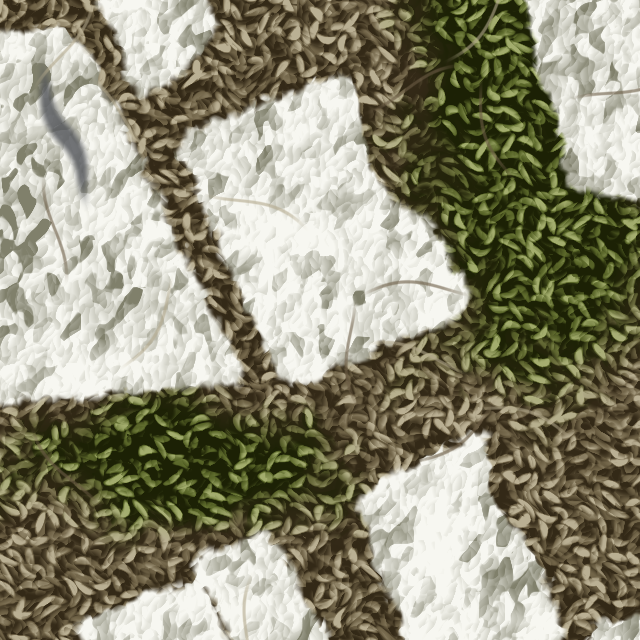
Reproduce this texture procedurally as a Shadertoy shader.

```glsl
// Weathered pale paving stones with moss and dry litter in the joints.
// Stones are rounded parallelograms; all surface grain comes from a cellular
// field of bent strokes, with layered sines for the broad variation.

// Stone centre and half extents, then tilt of its sides and of its base
const vec4 STONE[8] = vec4[8](
    vec4(0.505, 0.648, 0.160, 0.213), vec4(0.00, 0.66, 0.236, 0.29),
    vec4(0.24, 1.00, 0.08, 0.11), vec4(1.03, 0.90, 0.18, 0.22),
    vec4(0.72, 0.11, 0.118, 0.18), vec4(0.42, 0.03, 0.068, 0.135),
    vec4(0.25, -0.02, 0.11, 0.09), vec4(1.00, -0.02, 0.08, 0.06));
const vec2 TILT[8] = vec2[8](
    vec2(0.42, 0.40), vec2(0.456, 0.08), vec2(0.35, 0.70), vec2(0.25, -0.15),
    vec2(0.36, 0.48), vec2(0.50, 0.42), vec2(0.40, 0.35), vec2(0.10, 0.30));

vec2 hash2(vec2 p) {
    p = vec2(dot(p, vec2(127.1, 311.7)), dot(p, vec2(269.5, 183.3)));
    return fract(sin(p) * 43758.5);
}

mat2 rotation(float a) {
    return mat2(cos(a), -sin(a), sin(a), cos(a));
}

float layeredSines(vec2 p) {
    float sum = 0.0, amp = 0.5;
    for (int i = 0; i < 4; i++) {
        p = mat2(0.8, -0.6, 0.6, 0.8) * p * 1.7 + 1.3;
        sum += amp * sin(p.x + 1.5 * sin(p.y));
        amp *= 0.6;
    }
    return sum;
}

float blob(vec2 p, vec2 centre, vec2 radius) {
    vec2 q = (p - centre) / radius;
    return exp(-dot(q, q));
}

// Softly overlapping bent strokes: x = cover, y = tone, z = side shading
vec3 strokes(vec2 p, float turn, float spread) {
    vec2 cell = floor(p);
    vec3 sum = vec3(0.0);
    float total = 0.0;
    for (int y = -1; y <= 1; y++)
    for (int x = -1; x <= 1; x++) {
        vec2 id = cell + vec2(x, y);
        vec2 look = hash2(id + 17.0);
        vec2 q = rotation(turn + spread * (look.x - 0.5)) * (p - id - 0.15 - 0.7 * hash2(id));
        q.x += (fract(look.x * 7.0) - 0.5) * 1.4 * q.y * q.y;
        float cover = 1.0 - length(q / vec2(0.30, 0.78));
        float weight = exp(11.0 * cover);
        sum += weight * vec3(cover, look.y, clamp(q.x * 3.0, -1.0, 1.0));
        total += weight;
    }
    return sum / total;
}

// Signed distance to the nearest stone
float stoneDistance(vec2 p) {
    float nearest = 1.0;
    for (int i = 0; i < 8; i++) {
        vec2 q = p - STONE[i].xy, t = TILT[i];
        q = vec2(dot(q, vec2(cos(t.x), sin(t.x))), dot(q, vec2(-sin(t.y), cos(t.y))));
        q = abs(q) - STONE[i].zw + 0.03;
        nearest = min(nearest, length(max(q, 0.0)) + min(max(q.x, q.y), 0.0) - 0.03);
    }
    return nearest;
}

vec3 groundColour(vec2 p, float broad, float gap) {
    vec2 bent = p + 0.006 * vec2(sin(p.y * 61.0), sin(p.x * 53.0));
    vec3 leaf = strokes(bent * 42.0, -0.3, 4.2);
    vec3 litter = strokes(bent * 74.0 + 9.0, -0.3, 3.5);
    float light = smoothstep(-0.1, 0.45, leaf.x) * (0.16 + 0.75 * leaf.y) * (1.0 + 0.4 * leaf.z);
    light += 0.36 * (litter.y - 0.45) + 0.12 * litter.z;
    float moss = blob(p, vec2(0.87, 0.58), vec2(0.20, 0.18)) + blob(p, vec2(0.78, 0.90), vec2(0.15, 0.22))
               + blob(p, vec2(0.28, 0.28), vec2(0.30, 0.11));
    moss = smoothstep(0.2, 0.8, moss + 0.18 * broad + 0.2 * (leaf.y - 0.5));
    float shade = blob(p, vec2(0.68, 0.86), vec2(0.06, 0.14)) + 0.6 * blob(p, vec2(0.30, 0.30), vec2(0.18, 0.07));
    light += 0.11 - 0.13 * moss - 0.22 * shade - 0.10 * exp(-max(gap, 0.0) / 0.02);
    vec3 dark = mix(vec3(0.20, 0.16, 0.09), vec3(0.11, 0.13, 0.02), moss);
    vec3 mid = mix(vec3(0.44, 0.39, 0.28), vec3(0.35, 0.40, 0.16), moss);
    vec3 pale = mix(vec3(0.73, 0.69, 0.58), vec3(0.64, 0.68, 0.43), moss);
    return mix(mix(dark, mid, smoothstep(0.0, 0.42, light)), pale, smoothstep(0.36, 0.95, light));
}

vec3 stoneColour(vec2 p, float broad) {
    vec3 coarse = strokes(p * 40.0 + 31.0, -0.35, 1.3);
    vec3 fine = strokes(p * 72.0 + 5.0, -0.3, 1.6);
    float wear = 0.30 + 0.28 * broad + 0.3 * blob(p, vec2(0.08, 0.75), vec2(0.20, 0.28));
    float mark = smoothstep(0.45, 1.0, coarse.y) * (0.3 + wear) + 0.35 * (fine.y - 0.4) + 0.10 * fine.z;
    mark = clamp(mark + 0.45 * (wear - 0.3), 0.0, 1.0);
    vec3 col = mix(vec3(0.97, 0.97, 0.945), vec3(0.50, 0.50, 0.42), mark);
    // Narrow cool shadow lying on the left stone
    vec2 q = rotation(0.38) * (p - vec2(0.10, 0.79));
    float shadow = smoothstep(0.024, 0.008, abs(q.x + 0.008 * sin(q.y * 40.0)) + 0.10 * abs(q.y));
    return mix(col, vec3(0.31, 0.32, 0.34), 0.8 * shadow * smoothstep(0.13, 0.07, abs(q.y)));
}

void mainImage(out vec4 fragColor, in vec2 fragCoord) {
    vec2 p = fragCoord / iResolution.xy;
    float broad = layeredSines(p * 9.0);

    // Ragged stone outline, with litter spilling over two edges
    float gap = stoneDistance(p) + 0.007 * layeredSines(p * 38.0);
    gap += 0.012 * (strokes(p * 45.0, -0.3, 3.0).y - 0.5);
    gap += 0.075 * blob(p, vec2(0.61, 0.79), vec2(0.06, 0.14)) + 0.06 * blob(p, vec2(0.82, 0.24), vec2(0.06));
    vec3 col = mix(groundColour(p, broad, gap), stoneColour(p, broad), smoothstep(0.007, -0.007, gap));

    // Thin curved twigs
    for (int i = 0; i < 16; i++) {
        float n = float(i);
        vec2 q = rotation(n * 2.4) * (p - hash2(vec2(n, 3.0)));
        q.x += 0.018 * sin(q.y * 22.0 + n);
        float twig = smoothstep(0.004, 0.001, abs(q.x)) * smoothstep(0.09, 0.04, abs(q.y));
        col = mix(col, mix(vec3(0.42, 0.36, 0.27), vec3(0.70, 0.66, 0.55), mod(n, 2.0)), 0.6 * twig);
    }
    fragColor = vec4(col, 1.0);
}
```
